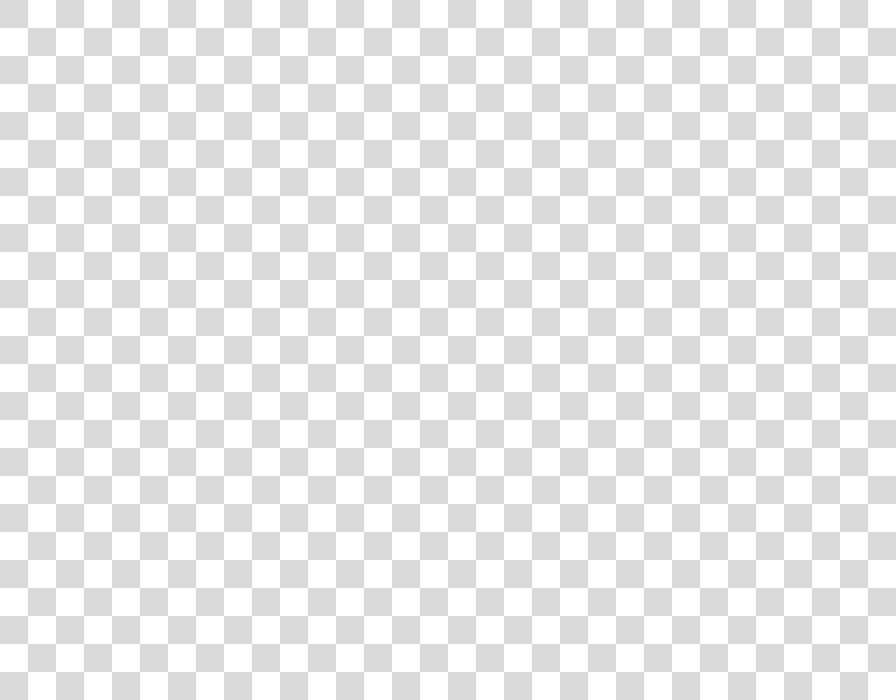
Write a Shadertoy shader that draws this pattern.

```glsl
// A plain two-tone checkerboard, 32 cells across and 25 down, grey in the corners.
// Each axis gives a signed square wave from the distance to its nearest cell edge;
// the product of the two waves picks the tone, with edges smoothed over one pixel.

// Square wave of period two: +1 in even cells, -1 in odd cells
vec2 cellSign(vec2 cell, float pixel) {
    vec2 edgeDistance = abs(mod(cell - 0.5, 2.0) - 1.0) - 0.5;
    return clamp(edgeDistance / (0.5 * pixel), -1.0, 1.0);
}

void mainImage(out vec4 fragColor, in vec2 fragCoord) {
    // Square cells, sized from the canvas height
    float pixel = 25.0 / iResolution.y;
    vec2 wave = cellSign(fragCoord * pixel, pixel);

    // Blend the tones by the checker parity
    float greyAmount = 0.5 + 0.5 * wave.x * wave.y;
    vec3 white = vec3(1.0);
    vec3 grey = vec3(0.85);
    fragColor = vec4(mix(white, grey, greyAmount), 1.0);
}
```
